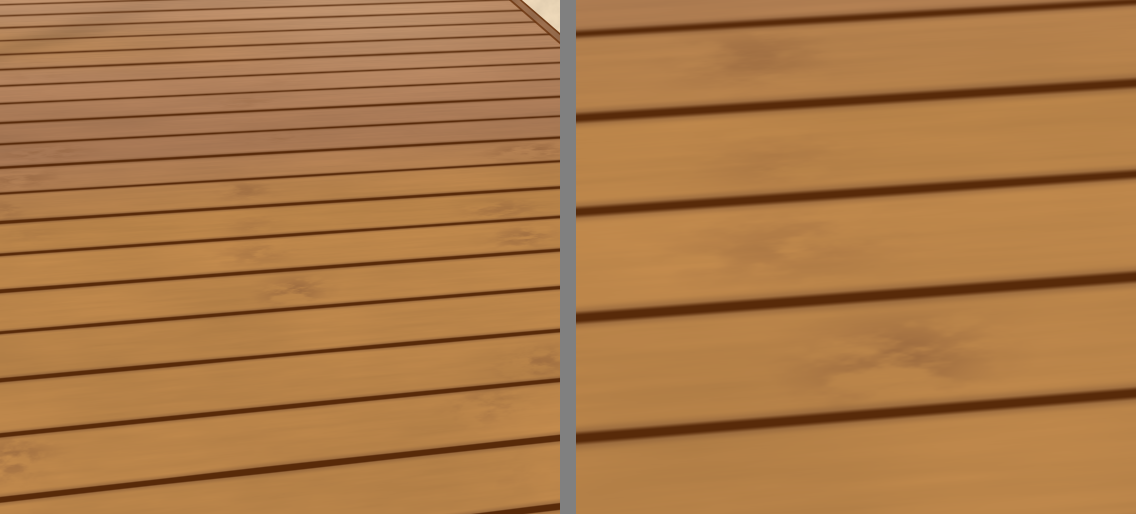
Left: the whole. Right: its middle third, enlarged.
Give the GLSL for this texture, as a Shadertoy shader.

```glsl
// Weathered timber deck boards receding in perspective, with a stone corner at the far right.
#define GOLD vec3(0.725, 0.515, 0.285)
#define ROSE vec3(0.665, 0.475, 0.335)
#define PALE vec3(0.735, 0.565, 0.425)
#define STAIN vec3(0.55, 0.365, 0.225)
#define GAP vec3(0.33, 0.15, 0.025)
#define STONE vec3(0.91, 0.83, 0.71)
#define GAP_HALF_WIDTH 0.040
#define SOFTNESS 0.0018
#define GRAIN 0.055
#define STAIN_SPACING 0.43

float hash(vec2 p) {
    p = fract(p * vec2(0.1031, 0.1137) + 0.37);
    p += dot(p, p.yx + 33.33);
    return fract((p.x + p.y) * p.x * 7.31);
}

float noise(vec2 p) {
    vec2 i = floor(p), f = fract(p);
    f = f * f * (3.0 - 2.0 * f);
    return mix(mix(hash(i), hash(i + vec2(1, 0)), f.x),
               mix(hash(i + vec2(0, 1)), hash(i + vec2(1, 1)), f.x), f.y);
}

float fbm(vec2 p) {
    float sum = 0.0, amp = 0.5;
    for (int i = 0; i < 4; i++) {
        sum += amp * noise(p);
        p = p * 2.03 + 17.1;
        amp *= 0.5;
    }
    return sum / 0.9375;
}

// Board coordinate: grows by one per board, away from the viewer.
// Returns the coordinate and its rate of change down the canvas.
vec2 boardCoord(vec2 uv) {
    float scale = mix(18.44, 17.37, uv.x);
    float depth = uv.y + mix(0.613, 0.604, uv.x);
    return vec2(scale / depth - mix(11.63, 11.93, uv.x), scale / (depth * depth));
}

// Smudges gathered in loose columns, a random one per board and column.
float stains(float u, float n) {
    float id = floor(n), mask = 0.0;
    float column = floor(u / STAIN_SPACING + 0.4);
    for (float k = -1.0; k <= 1.0; k++) {
        vec2 cell = vec2(column + k, id);
        float strength = smoothstep(0.25, 0.95, hash(cell + 5.3));
        float width = mix(0.03, 0.085, hash(cell + 11.7));
        vec2 center = vec2((cell.x + 0.12 + 0.22 * (hash(cell + 2.1) - 0.5)) * STAIN_SPACING,
                           0.35 + 0.35 * hash(cell + 8.9));
        vec2 d = (vec2(u, fract(n)) - center) / vec2(width, 0.32);
        mask += strength * exp(-dot(d, d));
    }
    float streaks = fbm(vec2(u * 32.0, n * 7.0));
    return clamp(mask, 0.0, 1.0) * smoothstep(0.28, 0.72, streaks) * smoothstep(16.0, 5.0, n);
}

vec3 boardColor(vec2 uv, float n) {
    float id = floor(n);
    // Golden near the viewer, rosier in the distance, pale at the far edge
    float far = smoothstep(5.5, 8.8, mix(n, id + 0.5, 0.6) + 0.5 * (0.5 - uv.x));
    vec3 col = mix(GOLD, ROSE, far);
    float sheen = smoothstep(0.28, 0.0, uv.y) * (0.45 + 0.6 * noise(uv * vec2(3.0, 7.0) + 4.0));
    col = mix(col, PALE, clamp(sheen, 0.0, 1.0));
    float warm = smoothstep(0.65, 0.0, uv.x) * smoothstep(0.07, 0.0, abs(uv.y - 0.09));
    col = mix(col, GOLD, 0.5 * warm);

    // Tint per board, long grain and broad mottling
    col *= 1.0 + 0.05 * (hash(vec2(id, 3.7)) - 0.5);
    col *= 1.0 + GRAIN * (fbm(vec2(uv.x * 9.0 + id * 3.1, n * 13.0)) - 0.5);
    col *= 1.0 + 0.09 * (fbm(vec2(uv.x * 5.0, n * 0.9 + 7.0)) - 0.5);

    // Faint diagonal shade at the far left
    float shade = abs(uv.y - 0.085 + 0.3 * (uv.x - 0.05));
    col *= 1.0 - 0.10 * smoothstep(0.035, 0.0, shade) * smoothstep(0.35, 0.1, uv.x);
    return mix(col, STAIN, 0.72 * stains(uv.x, n));
}

void mainImage(out vec4 fragColor, in vec2 fragCoord) {
    vec2 uv = fragCoord / iResolution.xy;
    uv.y = 1.0 - uv.y;
    float soft = max(SOFTNESS, 0.7 / iResolution.y);
    vec2 board = boardCoord(uv);
    float n = board.x, blur = board.y * soft;
    vec3 col = boardColor(uv, n);

    // Dark gaps of uneven width, with a soft worn rim
    float gapId = floor(n + 0.5);
    float gapDist = abs(n - gapId);
    float halfWidth = GAP_HALF_WIDTH * (0.75 + 0.35 * hash(vec2(gapId, 9.2))
                    + 0.3 * noise(vec2(uv.x * 4.0, gapId * 5.0)));
    col = mix(col, STAIN * 0.9, 0.5 * smoothstep(halfWidth * 2.4 + blur, halfWidth * 0.8, gapDist));
    float gap = smoothstep(halfWidth + blur, halfWidth - blur, gapDist);
    col = mix(col, GAP, gap * mix(0.95, 0.75, smoothstep(8.0, 18.0, n)));

    // Edging board and stone beyond the far right corner
    float edge = uv.x - 0.932 - 1.06 * uv.y;
    vec3 trim = ROSE * (0.84 + 0.12 * noise(uv * vec2(60.0, 60.0)));
    col = mix(col, trim, smoothstep(-0.021 - soft, -0.021 + soft, edge));
    float seam = min(abs(edge + 0.021), abs(edge + 0.002));
    col = mix(col, GAP * 1.2, 0.75 * smoothstep(0.0025 + soft, 0.0025 - soft, seam));
    vec3 stone = STONE * (0.93 + 0.13 * fbm(uv * 45.0));
    col = mix(col, stone, smoothstep(-soft, soft, edge));

    fragColor = vec4(col, 1.0);
}
```
